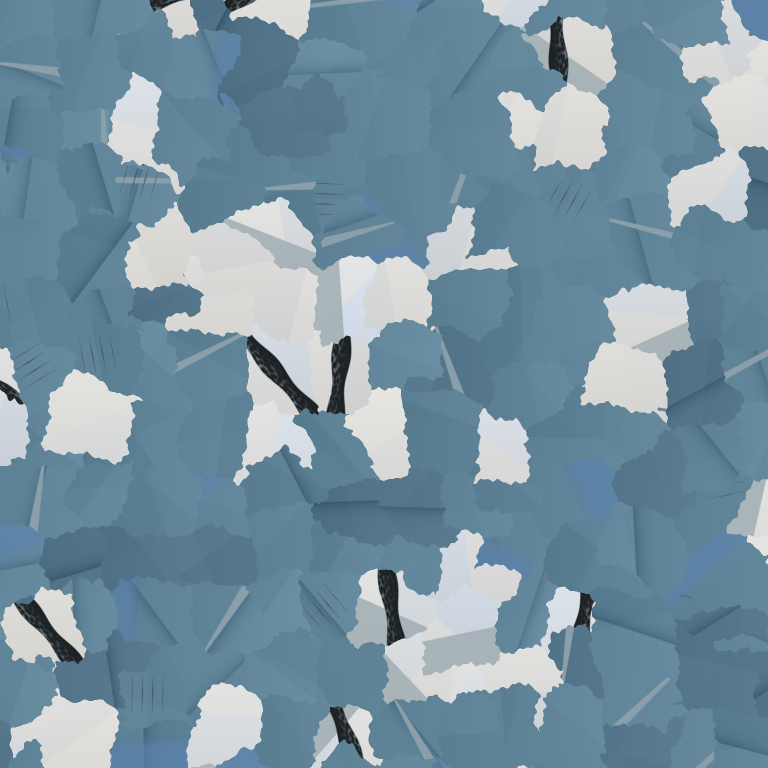
Reproduce this texture procedurally as a WebGL 2 fragment shader.

```glsl
#version 300 es
precision highp float;

#define PATCHES 12.5
#define WHITE_SHARE 0.22
#define CLUSTERING 0.09
#define RAGGEDNESS 0.02
#define WAVINESS 0.04
#define DARK_BLUE_SHARE 0.18
#define GAP_SHARE 0.22
#define BAND_SHARE 0.13
#define SCRATCH_SHARE 0.09

uniform vec2 u_resolution;
out vec4 fragColor;

const vec3 BLUE = vec3(0.38, 0.52, 0.60);
const vec3 DARK_BLUE = vec3(0.33, 0.46, 0.54);
const vec3 CLEAR_BLUE = vec3(0.36, 0.51, 0.68);
const vec3 WARM_WHITE = vec3(0.87, 0.865, 0.85);
const vec3 COOL_WHITE = vec3(0.83, 0.87, 0.92);
const vec3 GREY = vec3(0.63, 0.68, 0.70);
const vec3 SLATE = vec3(0.34, 0.38, 0.41);
const vec3 SOOT = vec3(0.11, 0.13, 0.14);

float hash(vec2 id, float salt) {
    vec3 q = fract(vec3(id, salt * 7.13) * vec3(0.1031, 0.1030, 0.0973));
    q += dot(q, q.yzx + 33.33);
    return fract((q.x + q.y) * q.z);
}

vec2 direction(float angle) {
    return vec2(cos(angle), sin(angle));
}

// Distance to the nearest scattered point
float cellular(vec2 p) {
    vec2 base = floor(p);
    float nearest = 2.0;
    for (int y = -1; y <= 1; y++)
    for (int x = -1; x <= 1; x++) {
        vec2 id = base + vec2(x, y);
        nearest = min(nearest, length(id + vec2(hash(id, 1.0), hash(id, 2.0)) - p));
    }
    return nearest;
}

// Boxy polygon with cut corners and a torn outline
float patchDistance(vec2 q, vec2 id) {
    vec2 phase = 6.28 * vec2(hash(id, 3.0), hash(id, 4.0));
    q += WAVINESS * sin(q.yx * 7.0 + phase);
    q += RAGGEDNESS * (sin(q.yx * 23.0 + phase.yx) + 0.7 * sin(q.yx * 43.0 + q * 11.0 + phase));
    float d = length(q) - 0.9;
    for (int k = 0; k < 6; k++) {
        float side = float(k);
        float angle = side * 1.571 + (k > 3 ? 0.785 : 0.0) + 0.5 * (hash(id, 10.0 + side) - 0.5);
        d = max(d, dot(q, direction(angle)) - mix(0.34, 0.70, hash(id, 20.0 + side)));
    }
    return d;
}

vec3 whitePatch(vec2 id, vec2 q, float crease, float along, float facet) {
    float fold = smoothstep(-0.01, 0.01, crease);
    vec3 color = mix(WARM_WHITE, COOL_WHITE, hash(id, 30.0) * mix(0.25, 1.0, fold));
    color += 0.03 * (hash(id, 31.0) - 0.5) - 0.03 * fold * hash(id, 32.0) + 0.03 * q.y;
    float greyFacet = step(hash(id, 33.0), 0.3) * smoothstep(0.16, 0.18, facet);
    color = mix(color, GREY, greyFacet * 0.85);

    // Gritty gap between two bright faces
    if (hash(id, 34.0) < GAP_SHARE) {
        float width = 0.13 + 0.03 * sin(along * 6.0);
        float grit = cellular(vec2(crease * 24.0, along * 11.0) + id * 5.0);
        float light = smoothstep(width, -width, crease);
        vec3 rock = mix(SOOT, mix(SLATE, GREY, 0.35 * light), smoothstep(0.25, 0.95, grit) * light);
        color = mix(color, rock, smoothstep(0.012, -0.012, abs(crease) - width));
    }
    return color;
}

vec3 bluePatch(vec2 id, vec2 q, float crease, float along, float facet) {
    float fold = smoothstep(-0.01, 0.01, crease);
    vec3 color = mix(BLUE, DARK_BLUE, step(hash(id, 40.0), DARK_BLUE_SHARE));
    color += 0.025 * (hash(id, 41.0) - 0.5) + 0.05 * fold * (hash(id, 42.0) - 0.5);
    color += 0.03 * (hash(id, 43.0) - 0.5) * smoothstep(-0.01, 0.01, facet) + 0.02 * q.x;

    // Soft shadow under a fold, and a clear blue sheen
    color -= 0.10 * step(hash(id, 44.0), 0.3) * fold * exp(-9.0 * max(crease, 0.0));
    float sheen = step(hash(id, 45.0), 0.1) * smoothstep(-0.1, 0.25, facet);
    color = mix(color, CLEAR_BLUE, 0.7 * sheen);

    // Pale tapering band
    float width = 0.045 + 0.05 * along;
    float band = smoothstep(0.012, -0.012, abs(facet) - width);
    color = mix(color, mix(BLUE, GREY, 0.65), band * step(hash(id, 46.0), BAND_SHARE));

    // Parallel thin scratches
    float stroke = abs(fract(crease * 6.0) - 0.5) / 6.0;
    float taper = 0.014 * smoothstep(0.35, -0.2, abs(along) + 0.5 * abs(crease));
    float scratch = smoothstep(0.01, -0.01, stroke - taper) * step(abs(crease), 0.333);
    scratch *= smoothstep(0.32, 0.28, abs(along)) * step(hash(id, 47.0), SCRATCH_SHARE);
    return mix(color, SLATE * 0.65, 0.8 * scratch);
}

// Topmost covering patch, or the closest one where none covers
vec3 collage(vec2 p) {
    vec2 base = floor(p), topId = base, topLocal = vec2(0.0);
    float best = -10.0;
    for (int y = -1; y <= 1; y++)
    for (int x = -1; x <= 1; x++) {
        vec2 id = base + vec2(x, y);
        float priority = 1.0 + hash(id, 5.0);
        if (best > priority) continue;
        vec2 q = p - id - mix(vec2(0.15), vec2(0.85), vec2(hash(id, 6.0), hash(id, 7.0)));
        float d = patchDistance(q, id);
        float score = d < 0.0 ? priority : -d;
        if (score > best) { best = score; topId = id; topLocal = q; }
    }
    vec2 across = direction(6.28 * hash(topId, 50.0));
    float crease = dot(topLocal, across) + 0.3 * (hash(topId, 51.0) - 0.5);
    float along = dot(topLocal, vec2(-across.y, across.x));
    float facet = dot(topLocal, direction(6.28 * hash(topId, 52.0))) + 0.3 * (hash(topId, 53.0) - 0.5);
    float cluster = CLUSTERING * (sin(topId.x * 0.9 + topId.y * 0.4) + sin(topId.y * 1.1 - topId.x * 0.6));
    return hash(topId, 8.0) < WHITE_SHARE + cluster
        ? whitePatch(topId, topLocal, crease, along, facet)
        : bluePatch(topId, topLocal, crease, along, facet);
}

void main() {
    // Four samples per pixel smooth the torn edges
    vec3 color = vec3(0.0);
    for (int k = 0; k < 4; k++) {
        vec2 offset = 0.5 * vec2(k & 1, k >> 1) - 0.25;
        vec2 uv = (gl_FragCoord.xy + offset) / min(u_resolution.x, u_resolution.y);
        color += collage(uv * PATCHES + 20.0);
    }
    fragColor = vec4(color / 4.0, 1.0);
}
```
